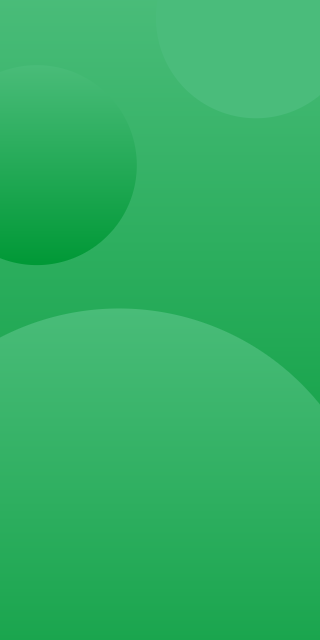
Reproduce this background procedurally as a WebGL 1 fragment shader.

```glsl
precision highp float;
// Green backdrop with three large overlapping discs.
// The backdrop and two discs share one vertical light-to-deep ramp, each
// stretched over its own height; the upper right disc is flat and pale.

uniform vec2 u_resolution;

// Light green at t = 0, deep green at t = 1.
vec3 greenRamp(float t) {
  return mix(vec3(0.287, 0.737, 0.473), vec3(0.0, 0.598, 0.212), clamp(t, 0.0, 1.0));
}

// Antialiased disc coverage, with the edge about one pixel wide.
float discMask(vec2 p, vec2 center, float radius) {
  float pixel = 1.0 / u_resolution.x;
  return clamp(0.5 - (length(p - center) - radius) / pixel, 0.0, 1.0);
}

// Lays a disc, shaded from its top to its bottom, over the base colour.
vec3 addShadedDisc(vec3 base, vec2 p, vec2 center, float radius) {
  float depth = 0.5 - 0.5 * (p.y - center.y) / radius;
  return mix(base, greenRamp(depth), discMask(p, center, radius));
}

void main() {
  // Canvas width is 1, height is 2.
  vec2 p = gl_FragCoord.xy / u_resolution.x;

  // Backdrop
  vec3 color = greenRamp(1.0 - gl_FragCoord.y / u_resolution.y);

  // Pale disc, upper right
  color = mix(color, vec3(0.29, 0.738, 0.484), discMask(p, vec2(0.8, 1.943), 0.3125));

  // Shaded discs: small at the left, wide at the bottom
  color = addShadedDisc(color, p, vec2(0.115, 1.484), 0.3125);
  color = addShadedDisc(color, p, vec2(0.372, 0.229), 0.807);

  gl_FragColor = vec4(color, 1.0);
}
```
